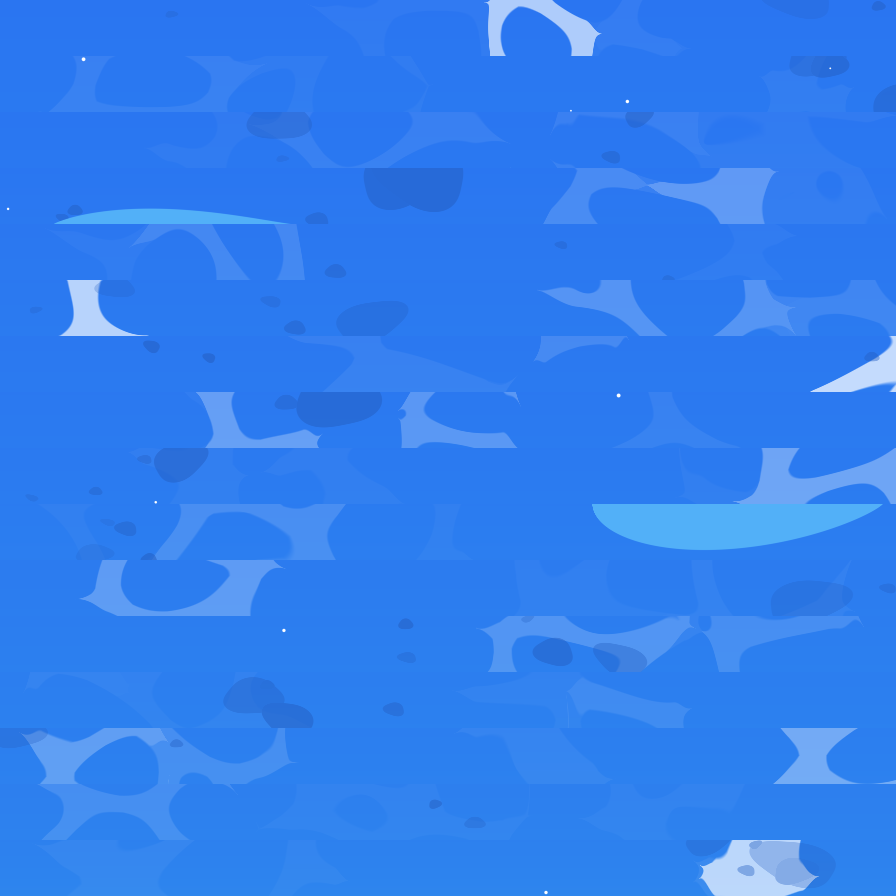
A Shadertoy shader for this texture:

```glsl
// Stylised water cut into horizontal strips: each strip shows its own slice of
// a caustic web (rounded, weighted Voronoi borders) in tapering patches, with
// dark pebbles, two cyan leaf-shaped glints and a few white sparkles.

const float STRIPS = 16.0;
const vec3 DEEP = vec3(0.165, 0.465, 0.945);
const vec3 SHALLOW = vec3(0.180, 0.525, 0.930);
const vec3 FOAM = vec3(0.88, 0.93, 1.0);
const vec3 PEBBLE = vec3(0.14, 0.37, 0.76);
const vec3 GLINT = vec3(0.33, 0.70, 0.975);
const vec2 CELL = vec2(0.125, 0.092);   // caustic cell size
const float WEB_WIDTH = 0.135;          // in cells
const int PATCHES = 4;                  // per strip
const int PEBBLES = 6;                  // per strip
const int SPARKLES = 9;

vec2 hash2(vec2 p) {
    vec3 q = fract(p.xyx * vec3(0.1031, 0.1030, 0.0973));
    q += dot(q, q.yzx + 33.33);
    return fract((q.xx + q.yz) * q.zy);
}

// Border distance, rounded at the junctions; weights bend the borders
float causticBorder(vec2 p) {
    p += 0.09 * sin(p.yx * 2.7 + vec2(0.0, 1.7));
    vec2 cell = floor(p);
    vec3 nearest = vec3(9.0);
    for (int j = -2; j <= 2; j++)
    for (int i = -2; i <= 2; i++) {
        vec2 id = cell + vec2(i, j);
        float weight = 0.32 * hash2(id + 71.0).x;
        float d = length(id + hash2(id) - p) + weight;
        if (d < nearest.x) nearest = vec3(d, nearest.xy);
        else if (d < nearest.y) nearest = vec3(nearest.x, d, nearest.y);
        else nearest.z = min(nearest.z, d);
    }
    vec2 gap = max(nearest.yz - nearest.x, 1e-4);
    return gap.x * gap.y / (gap.x + gap.y);
}

// Strongest foam patch at this point; patches taper to points at their ends
float causticInk(vec2 uv, float row, float pixel) {
    float border = causticBorder(uv / CELL + row * vec2(17.3, 7.7));
    float blur = pixel / CELL.y;
    float ink = 0.0;
    for (int i = 0; i < PATCHES; i++) {
        vec2 key = vec2(row * 3.0 + 5.0, float(i) * 7.0 + 11.0);
        vec2 place = hash2(key);
        float halfWidth = mix(0.05, 0.15, place.y);
        float reach = 1.0 - abs(uv.x - place.x) / halfWidth;
        float width = WEB_WIDTH * smoothstep(0.0, 0.3, reach);
        float strength = mix(0.035, 0.85, pow(hash2(key + 37.0).x, 5.0));
        float mask = smoothstep(blur, -blur, border - width);
        ink = max(ink, strength * mask * step(0.0, reach));
    }
    return ink;
}

// Flattened, slightly lumpy stones, clustered and clipped by the strip
float pebbleShade(vec2 uv, float row, float pixel) {
    float shade = 0.0;
    for (int i = 0; i < PEBBLES; i++) {
        vec2 key = vec2(row * 5.0 + 101.0, float(i) * 3.0 + 2.0);
        vec2 place = hash2(key), form = hash2(key + 19.0);
        vec2 look = hash2(key + 53.0);
        if (look.x > 0.6) continue;
        float cluster = hash2(vec2(row + 211.0, float(i / 3))).x;
        vec2 center = vec2(cluster + 0.24 * (place.x - 0.5), (row + place.y) / STRIPS);
        float radius = mix(0.007, 0.052, pow(form.x, 3.0));
        vec2 q = uv - center;
        q.y += q.x * 0.5 * (form.y - 0.5);
        q.y /= mix(0.45, 0.75, look.y);
        float lump = 1.0 + 0.09 * sin(3.0 * atan(q.y, q.x + 1e-6) + 6.3 * form.y);
        float mask = smoothstep(pixel, -pixel, length(q) - radius * lump);
        shade = max(shade, mask * mix(0.2, 0.55, look.y));
    }
    return shade;
}

// Leaf with one flat side: ends = (start x, length), bend = end exponents
float leaf(vec2 uv, vec2 ends, float flatY, float height, vec2 bend, float pixel) {
    float t = clamp((uv.x - ends.x) / ends.y, 0.0, 1.0);
    float profile = abs(height) * pow(t, bend.x) * pow(1.0 - t, bend.y);
    float y = (uv.y - flatY) * sign(height);
    return smoothstep(-pixel, pixel, profile - y - pixel) * step(0.0, y);
}

void mainImage(out vec4 fragColor, in vec2 fragCoord) {
    vec2 uv = fragCoord / iResolution.xy;
    float pixel = 0.7 / iResolution.y;
    float row = floor(uv.y * STRIPS);

    // Water, with a faint step between strips
    vec3 color = mix(SHALLOW, DEEP, sqrt(uv.y));
    color.g += 0.008 * (hash2(vec2(row, 8.0)).x - fract(uv.y * STRIPS));

    // Glints
    float glint = leaf(uv, vec2(0.059, 0.272), 0.75, 0.069, vec2(0.8, 1.2), pixel);
    glint = max(glint, leaf(uv, vec2(0.661, 0.325), 0.4375, -0.124, vec2(0.5, 0.8), pixel));
    color = mix(color, GLINT, 0.95 * glint);

    // Caustics and stones
    color = mix(color, FOAM, causticInk(uv, row, pixel) * (1.0 - 0.85 * glint));
    color = mix(color, PEBBLE, pebbleShade(uv, row, pixel) * (1.0 - glint));

    // Sparkles
    for (int i = 0; i < SPARKLES; i++) {
        vec2 offset = uv - hash2(vec2(float(i) * 9.0 + 4.0, 307.0));
        float radius = mix(0.0008, 0.0022, hash2(vec2(float(i), 411.0)).x);
        color = mix(color, vec3(1.0), smoothstep(pixel, -pixel, length(offset) - radius));
    }
    fragColor = vec4(color, 1.0);
}
```
